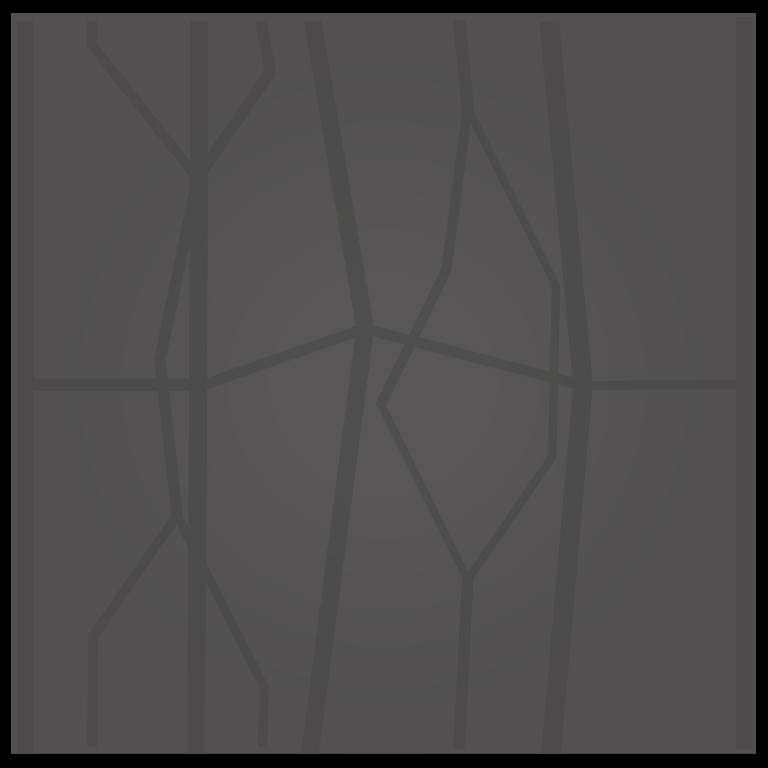
Reproduce this background procedurally as a WebGL 1 fragment shader.

```glsl
precision highp float;
uniform vec2 u_resolution;

// Distance to a thick line from a to b
float strut(vec2 p, vec2 a, vec2 b, float halfWidth) {
  vec2 pa = p - a, ba = b - a;
  float t = clamp(dot(pa, ba) / dot(ba, ba), 0.0, 1.0);
  return length(pa - ba * t) - halfWidth;
}

// Two struts joined at b
float bend(vec2 p, vec2 a, vec2 b, vec2 c, float halfWidth) {
  return min(strut(p, a, b, halfWidth), strut(p, b, c, halfWidth));
}

float box(vec2 p, vec2 low, vec2 high) {
  vec2 d = max(low - p, p - high);
  return length(max(d, 0.0)) + min(max(d.x, d.y), 0.0);
}

// Cuts a shape flat at two heights
float trim(float d, float y, float bottom, float top) {
  return max(d, max(bottom - y, y - top));
}

float coverage(float d, float pixel) {
  return 1.0 - smoothstep(-0.5 * pixel, 0.5 * pixel, d);
}

// Heavy uprights
float beams(vec2 p) {
  float d = bend(p, vec2(25.95, 100.0), vec2(25.8, 49.9), vec2(25.5, 0.0), 1.18);
  d = min(d, bend(p, vec2(40.24, 100.0), vec2(47.55, 57.2), vec2(40.1, 0.0), 1.15));
  d = min(d, bend(p, vec2(71.25, 100.0), vec2(75.9, 49.9), vec2(71.6, 0.0), 1.28));
  return trim(d, p.y, 1.9, 97.2);
}

// Crossbar running from side to side
float crossbar(vec2 p) {
  vec2 leftJoint = vec2(26.5, 49.9);
  vec2 peak = vec2(47.5, 57.2);
  vec2 rightJoint = vec2(75.9, 49.8);
  float d = strut(p, vec2(4.0, 49.9), leftJoint, 0.78);
  d = min(d, bend(p, leftJoint, peak, rightJoint, 0.7));
  return min(d, strut(p, rightJoint, vec2(96.4, 50.0), 0.6));
}

// Forked branches around the left beam
float leftBranches(vec2 p) {
  vec2 upperFork = vec2(25.7, 76.8);
  vec2 lowerFork = vec2(23.05, 32.9);
  float d = bend(p, vec2(12.0, 100.0), vec2(12.0, 94.1), upperFork, 0.65);
  d = min(d, bend(p, vec2(33.5, 100.0), vec2(35.2, 90.6), upperFork, 0.76));
  d = min(d, bend(p, upperFork, vec2(20.8, 53.1), lowerFork, 0.75));
  d = min(d, bend(p, lowerFork, vec2(12.1, 17.1), vec2(12.0, 0.0), 0.65));
  d = min(d, bend(p, lowerFork, vec2(34.4, 10.5), vec2(34.1, 0.0), 0.62));
  return trim(d, p.y, 2.7, 97.3);
}

// Open loop between the middle and right beams
float rightBranches(vec2 p) {
  vec2 upperFork = vec2(60.9, 85.9);
  vec2 lowerFork = vec2(60.9, 24.5);
  vec2 elbow = vec2(58.1, 64.8);
  vec2 corner = vec2(49.6, 47.4);
  vec2 shoulder = vec2(72.4, 62.8);
  float d = strut(p, vec2(59.55, 100.0), upperFork, 0.82);
  d = min(d, bend(p, upperFork, elbow, corner, 0.66));
  d = min(d, strut(p, corner, lowerFork, 0.52));
  d = min(d, strut(p, upperFork, shoulder, 0.52));
  d = min(d, bend(p, shoulder, vec2(71.9, 40.5), lowerFork, 0.55));
  d = min(d, strut(p, lowerFork, vec2(59.65, 0.0), 0.76));
  return trim(d, p.y, 2.5, 97.4);
}

void main() {
  // Canvas measured in percent
  vec2 p = 100.0 * gl_FragCoord.xy / u_resolution;
  float pixel = 100.0 / min(u_resolution.x, u_resolution.y);

  // Panel with a faint central glow
  vec3 glowColor = vec3(0.347, 0.339, 0.341);
  vec3 panelColor = vec3(0.320, 0.313, 0.315);
  float radius = length(p - 50.0);
  vec3 color = mix(glowColor, panelColor, smoothstep(4.0, 50.0, radius));

  // Dark lattice, slightly greener at the centre
  float lattice = min(beams(p), crossbar(p));
  lattice = min(lattice, min(leftBranches(p), rightBranches(p)));
  lattice = min(lattice, box(p, vec2(2.2, 1.9), vec2(4.35, 97.3)));
  lattice = min(lattice, box(p, vec2(95.85, 2.5), vec2(97.95, 97.8)));
  vec3 innerLine = vec3(0.303, 0.306, 0.303);
  vec3 outerLine = vec3(0.298, 0.292, 0.294);
  vec3 lineColor = mix(innerLine, outerLine, smoothstep(8.0, 42.0, radius));
  color = mix(color, lineColor, coverage(lattice, pixel));

  // Black frame
  float panel = box(p, vec2(1.43, 1.85), vec2(98.45, 98.3));
  color *= coverage(panel, pixel);
  gl_FragColor = vec4(color, 1.0);
}
```
